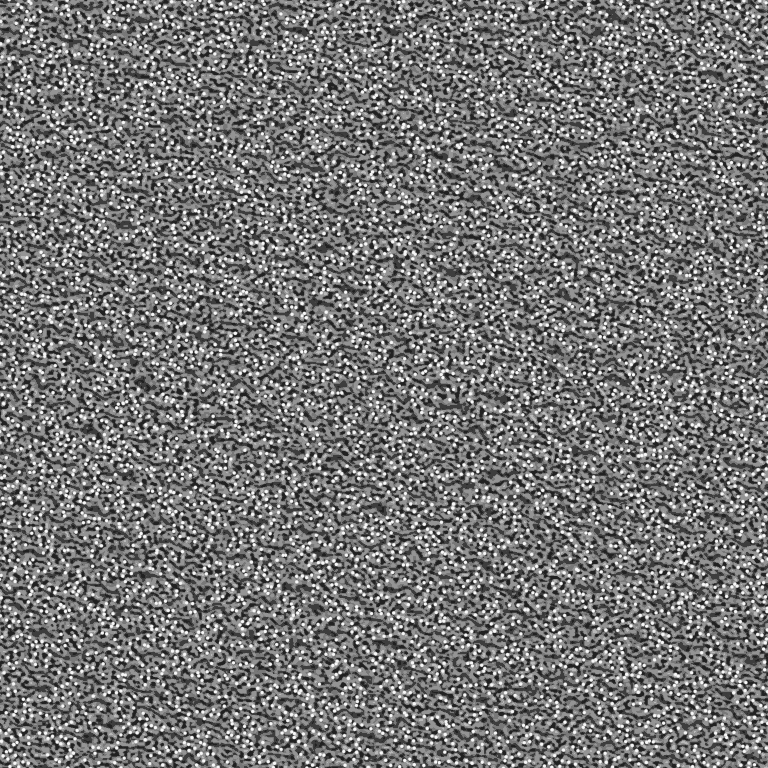
This texture is drawn by a Shadertoy shader. Its source:

```glsl
// Fine monochrome grain: round white specks and dark worms on flat grey, crossed by
// a slanted lattice of short dark streaks with calm grey flanks. Gradient noise with
// a stepped tone curve makes the ground; a jittered grid scatters the specks.

const float TAU = 6.2831853;

const float GRAIN_CELLS = 188.0;      // noise cells across the canvas
const vec2 GRAIN_STRETCH = vec2(0.9, 1.08);
const float GRAIN_GAIN = 1.25;
const float GRAIN_DEVIATION = 0.3;    // spread of the two summed layers

const float BAND_COUNT = 40.0;        // streak rows up the canvas
const float BAND_SLOPE = 0.2;         // fall of the streaks to the right
const float BAND_WAVER = 0.5;
const float PIECE_COUNT = 13.5;       // streak pieces along a row
const float PIECE_SHIFT = 0.31;       // sideways offset from row to row
const float PIECE_JITTER = 0.25;
const float STREAK_DEPTH = 1.4;
const float FLANK_LIFT = 0.5;
const float FLANK_CALM = 0.62;

const float SPECK_CELLS = 108.0;      // speck grid cells across the canvas
const float SPECK_CHANCE = 0.7;
const float SPECK_JITTER = 0.75;
const float SPECK_CORE = 0.13;        // radii in speck cells
const float SPECK_EDGE = 0.35;

const float TONE_SOFTNESS = 0.12;
const float BLACK = 0.13;
const float DARK = 0.24;
const float MID = 0.47;
const float LIGHT = 0.58;
const float PALE = 0.72;
const float WHITE = 0.97;

float hash(ivec2 cell) {
    uvec2 q = uvec2(cell) * uvec2(1597u, 3571u);
    uint h = (q.x ^ (q.y << 7)) * 74161u + q.y;
    h = (h ^ (h >> 15)) * 73939u;
    h = (h ^ (h >> 13)) * 51787u;
    h ^= h >> 16;
    return float(h & 65535u) / 65536.0;
}

// Slope of a random unit gradient at one lattice corner
float cornerSlope(ivec2 cell, vec2 offset) {
    float angle = TAU * hash(cell);
    return dot(vec2(cos(angle), sin(angle)), offset);
}

float gradientNoise(vec2 p) {
    ivec2 cell = ivec2(floor(p));
    vec2 f = fract(p);
    vec2 w = f * f * (3.0 - 2.0 * f);
    float low = mix(cornerSlope(cell, f),
                    cornerSlope(cell + ivec2(1, 0), f - vec2(1.0, 0.0)), w.x);
    float high = mix(cornerSlope(cell + ivec2(0, 1), f - vec2(0.0, 1.0)),
                     cornerSlope(cell + ivec2(1, 1), f - vec2(1.0, 1.0)), w.x);
    return mix(low, high, w.y);
}

vec2 rotate(vec2 p, float angle) {
    float c = cos(angle), s = sin(angle);
    return vec2(c * p.x - s * p.y, s * p.x + c * p.y);
}

// Zero-mean grain with a spread of about one
float grainField(vec2 p) {
    vec2 q = rotate(p, BAND_SLOPE) * GRAIN_STRETCH * GRAIN_CELLS;
    float first = gradientNoise(q + 311.0);
    float second = gradientNoise(rotate(q, 0.72) + 907.5);
    return (first + second) / GRAIN_DEVIATION;
}

// x: dark streak core, y: calm zone around it
vec2 streaks(vec2 p) {
    float waver = gradientNoise(p * vec2(62.0, 50.0) + 53.0);
    float phase = (p.y + BAND_SLOPE * p.x) * BAND_COUNT + BAND_WAVER * waver;
    float row = floor(phase);
    float offset = abs(fract(phase) - 0.5);

    // Break each row into short pieces
    float jitter = PIECE_JITTER * (hash(ivec2(int(row), 17)) - 0.5);
    float along = p.x * PIECE_COUNT + row * PIECE_SHIFT + jitter;
    float presence = smoothstep(-0.7, 0.3, cos(TAU * along));

    float core = 1.0 - smoothstep(0.04, 0.17, offset);
    float calm = 1.0 - smoothstep(0.18, 0.36, offset);
    return vec2(core, calm) * presence;
}

// Coverage of round specks, which avoid the calm zones
float specks(vec2 p) {
    vec2 q = rotate(p, 0.45) * SPECK_CELLS;
    float cover = 0.0;
    for (int k = 0; k < 9; k++) {
        ivec2 cell = ivec2(floor(q)) + ivec2(k % 3, k / 3) - 1;
        vec2 jitter = vec2(hash(cell + 401), hash(cell + 1203)) - 0.5;
        vec2 center = vec2(cell) + 0.5 + SPECK_JITTER * jitter;
        float calm = streaks(rotate(center / SPECK_CELLS, -0.45)).y;
        float present = step(hash(cell + 2207), SPECK_CHANCE * (1.0 - 0.85 * calm));
        float spot = 1.0 - smoothstep(SPECK_CORE, SPECK_EDGE, distance(q, center));
        cover = max(cover, present * spot);
    }
    return cover;
}

float toneStep(float threshold, float value) {
    return smoothstep(threshold - TONE_SOFTNESS, threshold + TONE_SOFTNESS, value);
}

// Thresholds follow the area share of each grey
float toneCurve(float value) {
    float tone = mix(BLACK, DARK, toneStep(-1.3, value));
    tone = mix(tone, MID, toneStep(-0.3, value));
    tone = mix(tone, LIGHT, toneStep(0.5, value));
    return mix(tone, PALE, toneStep(2.1, value));
}

void mainImage(out vec4 fragColor, in vec2 fragCoord) {
    vec2 p = fragCoord / iResolution.y;
    vec2 streak = streaks(p);

    // Calm the grain beside streaks, then press the streak cores darker
    float field = grainField(p) * GRAIN_GAIN * (1.0 - FLANK_CALM * streak.y);
    field += FLANK_LIFT * streak.y - STREAK_DEPTH * streak.x;

    float tone = mix(toneCurve(field), WHITE, specks(p));
    fragColor = vec4(vec3(tone), 1.0);
}
```
